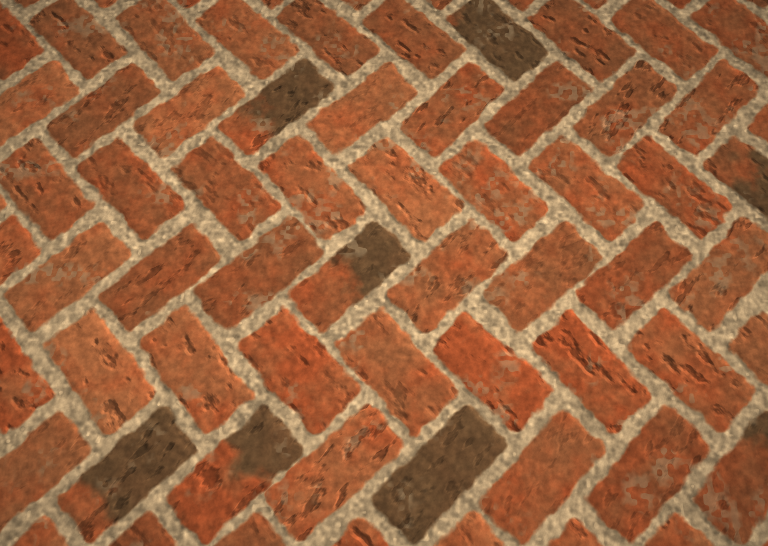
Reproduce this texture procedurally as a Shadertoy shader.

```glsl
// Worn red brick paving in a herringbone bond, with sandy joints, seen at a slight tilt.
#define SPACING 0.1731            // brick pitch along a row, in canvas heights
#define TILT 0.0453               // perspective shrink per row
#define BRICK vec2(0.622, 0.298)  // half length and half width, in pitches
#define CORNER 0.06               // corner radius
#define JITTER 0.055              // misplacement of each brick
#define CHIPPING 0.10             // raggedness of the brick edges
#define RELIEF 0.62               // strength of the slanting light
#define RED vec3(0.62, 0.30, 0.165)
#define ORANGE vec3(0.67, 0.40, 0.24)
#define BROWN vec3(0.48, 0.29, 0.175)
#define SOOT vec3(0.33, 0.26, 0.17)
#define SAND vec3(0.70, 0.59, 0.44)

float hash(vec2 p) {
    return fract(sin(dot(p, vec2(127.1, 311.7))) * 43758.5);
}

float noise(vec2 p) {
    vec2 i = floor(p), f = fract(p);
    f = f * f * (3.0 - 2.0 * f);
    return mix(mix(hash(i), hash(i + vec2(1, 0)), f.x),
               mix(hash(i + vec2(0, 1)), hash(i + vec2(1, 1)), f.x), f.y);
}

float fbm(vec2 p) {
    float sum = 0.0, amp = 0.533;
    for (int i = 0; i < 4; i++) {
        sum += amp * noise(p);
        p = mat2(1.6, 1.2, -1.2, 1.6) * p + 7.3;
        amp *= 0.5;
    }
    return sum;
}

// Signed distance to the nearest brick; also its cell and local position.
float nearestBrick(vec2 g, out vec2 cell, out vec2 local) {
    float best = 1e3;
    cell = local = vec2(0);
    for (int j = -1; j <= 1; j++)
    for (int i = -1; i <= 1; i++) {
        float row = floor(g.y + 0.5) + float(j);
        float odd = mod(row, 2.0);
        vec2 id = vec2(floor(g.x - 0.5 * odd + 0.5) + float(i), row);
        vec2 rnd = vec2(hash(id + 3.1), hash(id + 8.7)) - 0.5;
        vec2 q = g - id - vec2(0.5 * odd, 0.0) - JITTER * rnd;
        float turn = mix(0.785, -0.785, odd) + 0.12 * (hash(id + 5.3) - 0.5);
        q = vec2(dot(q, vec2(cos(turn), sin(turn))), dot(q, vec2(-sin(turn), cos(turn))));
        vec2 e = abs(q) - BRICK * (1.0 + 0.09 * rnd.yx) + CORNER;
        float d = length(max(e, 0.0)) + min(max(e.x, e.y), 0.0) - CORNER;
        if (d < best) { best = d; cell = id; local = q; }
    }
    return best;
}

// Height of the paving; cover is 1 on brick and 0 in the joints.
float surface(vec2 g, out float cover, out float pits, out vec2 cell, out vec2 local) {
    float d = nearestBrick(g, cell, local) + CHIPPING * (fbm(g * 7.0) - 0.5);
    cover = smoothstep(0.022, -0.022, d);
    vec2 scratch = local * vec2(5.0, 11.0) + 17.0 * cell;
    pits = smoothstep(0.60, 0.76, fbm(scratch)) * (0.4 + 0.6 * hash(cell + 2.2));
    float brickTop = 0.75 + 0.25 * smoothstep(0.0, -0.10, d) - 0.45 * pits + 0.30 * fbm(g * 15.0);
    float grit = 0.25 + 0.75 * fbm(g * 13.0);
    return mix(grit, brickTop, cover);
}

void mainImage(out vec4 fragColor, in vec2 fragCoord) {
    vec2 p = fragCoord / iResolution.y;
    vec2 uv = fragCoord / iResolution.xy;

    // Canvas to paving plane: whole y values are rows
    float down = 1.0 - p.y;
    float row = (0.5018 - down) / (0.143 + TILT * down);
    vec2 g = vec2((p.x * (1.0 + TILT * row) - 0.8187 - 0.0421 * row) / SPACING, row);

    // Height here and a step towards the light
    float cover, pits, c2, p2;
    vec2 cell, local, cell2, local2;
    float here = surface(g, cover, pits, cell, local);
    float ahead = surface(g + vec2(0.026, 0.022), c2, p2, cell2, local2);
    float light = clamp(1.0 + RELIEF * (here - ahead), 0.5, 1.4);

    // Brick colour: firing tone, mottling, sooty ends
    float tone = hash(cell + 1.7), age = hash(cell + 6.1), burn = hash(cell + 9.4);
    float mottle = fbm(local * 4.0 + 23.0 * cell);
    float fade = 0.35 * smoothstep(0.9, 1.7, uv.x + uv.y);
    vec3 brick = mix(RED, ORANGE, clamp(0.9 * tone + 1.6 * (mottle - 0.5), 0.0, 1.0));
    brick = mix(brick, BROWN, clamp(0.75 * age * age + fade + 0.9 * (mottle - 0.5), 0.0, 0.9));
    float soot = step(0.89, burn) * smoothstep(-0.15, 0.1, local.x + 1.4 * (tone - 0.35) + 0.6 * (mottle - 0.5));
    brick = mix(brick, SOOT, 0.8 * soot);
    brick *= 0.78 + 0.44 * fbm(g * 17.0 + 4.0);
    brick *= 1.0 - 0.25 * pits;

    // Sand smeared over worn faces
    float smear = smoothstep(0.56, 0.74, fbm(g * 3.2 + 31.0)) * smoothstep(0.4, 0.6, noise(g * 19.0));
    brick = mix(brick, SAND * 0.9, 0.5 * smear);

    // Gritty joints with pale and dark grains
    float grain = noise(g * 24.0 + 11.0);
    vec3 joint = SAND * (0.62 + 0.36 * grain + 0.36 * fbm(g * 9.0 + 5.0));
    joint = mix(joint, SAND * 1.28, 0.6 * smoothstep(0.76, 0.95, noise(g * 17.0 + 2.0)));

    vec3 color = mix(joint, brick, cover) * light;
    vec2 off = uv - vec2(0.5, 0.46);
    color *= 1.10 - 0.62 * dot(off, off);
    fragColor = vec4(clamp(color, 0.0, 1.0), 1.0);
}
```
